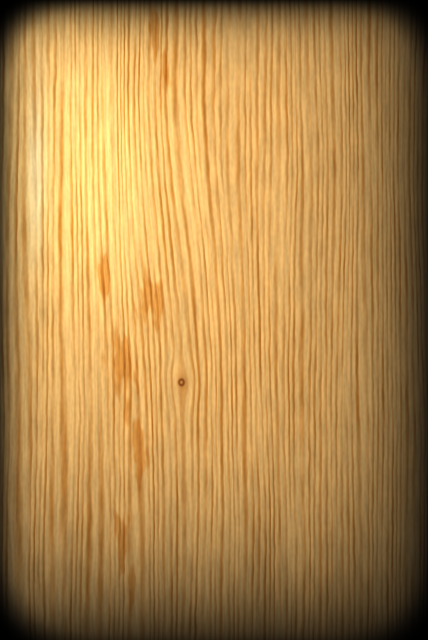
This texture is drawn by a Shadertoy shader. Its source:

```glsl
// Vertical oak grain with a small knot, lit from the upper left, fading to dark edges.
#define WOOD_COLOR vec3(0.985, 0.765, 0.455)
#define LATE_TINT vec3(0.84, 0.725, 0.55)
#define FLAME_TINT vec3(0.92, 0.80, 0.62)
#define KNOT_POS vec2(0.424, 0.602)
#define LAMP_POS vec2(0.19, 1.10)
#define LAMP_GAIN 0.28
#define RING_DENSITY 56.0
#define GRAIN_WARP 0.016
#define PORE_DEPTH 0.12
#define CORNER_RADIUS 0.24

vec2 hashGradient(vec2 cell) {
    vec3 h = fract(cell.xyx * vec3(0.1031, 0.1030, 0.0973));
    h += dot(h, h.yzx + 33.33);
    float angle = 6.2832 * fract((h.x + h.y) * h.z);
    return vec2(cos(angle), sin(angle));
}

// Gradient noise, roughly -0.7 to 0.7
float gradientNoise(vec2 p) {
    vec2 i = floor(p), f = fract(p);
    vec2 u = f * f * f * (f * (f * 6.0 - 15.0) + 10.0);
    vec2 e = vec2(0.0, 1.0);
    float a = dot(hashGradient(i), f);
    float b = dot(hashGradient(i + e.yx), f - e.yx);
    float c = dot(hashGradient(i + e.xy), f - e.xy);
    float d = dot(hashGradient(i + e.yy), f - e.yy);
    return mix(mix(a, b, u.x), mix(c, d, u.x), u.y);
}

float bump(vec2 offset, vec2 radius) {
    vec2 q = offset / radius;
    return exp(-dot(q, q));
}

// Across-grain coordinate: leaning fibres, slow wander and a detour at the knot
float grainCoord(vec2 p) {
    vec2 k = p - KNOT_POS;
    float lean = 0.045 * smoothstep(0.55, 1.3, p.y) * exp(-pow((p.x - 0.40) / 0.17, 2.0));
    float wander = GRAIN_WARP * gradientNoise(p * vec2(4.0, 1.4) + 7.0);
    float ripple = 0.003 * gradientNoise(p * vec2(15.0, 5.0));
    float tremor = 0.0016 * gradientNoise(p * vec2(70.0, 26.0));
    float detour = -0.7 * k.x * bump(k, vec2(0.028, 0.05));
    return p.x + lean + wander + ripple + tremor + detour;
}

// Late-wood line profile: a soft rise and a sharper fall, uneven in strength
float ringLines(vec2 p, float g) {
    float phase = RING_DENSITY * g + 14.0 * g * g;
    phase += 1.3 * gradientNoise(vec2(g * 22.0, p.y * 0.7));
    float s = fract(phase);
    float line = smoothstep(0.22, 0.66, s) * (1.0 - smoothstep(0.70, 1.0, s));
    float strength = 0.78 + 1.1 * gradientNoise(vec2(floor(phase) * 0.73, p.y * 2.6));
    strength += 0.5 * gradientNoise(vec2(g * 110.0, p.y * 13.0));
    return line * clamp(strength, 0.15, 1.3);
}

// Broad ragged patches where the rings are cut almost flat
float flames(vec2 p, float g) {
    vec4 patches[6] = vec4[6](
        vec4(0.355, 0.79, 0.045, 0.075), vec4(0.318, 0.46, 0.024, 0.120),
        vec4(0.285, 0.65, 0.040, 0.075), vec4(0.290, 0.22, 0.024, 0.150),
        vec4(0.370, 1.36, 0.020, 0.130), vec4(0.240, 0.87, 0.020, 0.070));
    float sum = 0.0;
    for (int i = 0; i < 6; i++) {
        vec2 d = p - patches[i].xy;
        d.x += 0.12 * d.y;
        sum += bump(d, patches[i].zw);
    }
    float ragged = gradientNoise(vec2(g * 60.0, p.y * 8.0));
    ragged += 0.4 * gradientNoise(vec2(g * 120.0, p.y * 30.0));
    return smoothstep(0.40, 0.80, 0.85 * sum + 0.9 * ragged) * smoothstep(0.05, 0.5, sum);
}

// Exponential shade from each side, with rounded dark corners
float vignette(vec2 p, vec2 size) {
    vec2 q = abs(p - 0.5 * size) - 0.5 * size + CORNER_RADIUS;
    float corner = smoothstep(0.085, -0.02, length(max(q, 0.0)) - CORNER_RADIUS);
    float left = 1.0 - 0.74 * exp(-p.x / 0.045);
    float right = 1.0 - 0.84 * exp((p.x - size.x) / 0.135);
    float bottom = 1.0 - 0.80 * exp(-p.y / 0.22);
    float top = 1.0 - 0.90 * exp((p.y - size.y) / 0.052);
    return corner * left * right * bottom * top;
}

void mainImage(out vec4 fragColor, in vec2 fragCoord) {
    vec2 p = fragCoord / iResolution.x;
    vec2 size = iResolution.xy / iResolution.x;
    float g = grainCoord(p);

    // Grain, flat-cut patches and pores
    vec3 color = WOOD_COLOR;
    color *= mix(vec3(1.0), LATE_TINT, ringLines(p, g));
    color *= mix(vec3(1.0), FLAME_TINT, flames(p, g));
    float pores = gradientNoise(vec2(g * 160.0, p.y * 15.0));
    float fibres = gradientNoise(vec2(g * 85.0, p.y * 3.0) + 31.0);
    float flecks = gradientNoise(p * vec2(170.0, 75.0));
    color *= 1.0 + PORE_DEPTH * (pores + 0.6 * fibres + 0.4 * flecks);
    color *= 1.0 + 0.06 * gradientNoise(vec2(g * 9.0, p.y * 1.1));

    // Knot: brown ring around a small lighter heart
    vec2 k = p - KNOT_POS;
    float radius = length(k * vec2(1.0, 0.85));
    float ring = exp(-pow((radius - 0.0055) / 0.003, 2.0));
    float halo = bump(k - vec2(0.003, 0.0), vec2(0.017, 0.022));
    color *= 1.0 - vec3(0.32, 0.42, 0.50) * ring - vec3(0.06, 0.12, 0.18) * halo;

    // Lamp glow, cool sheen at the left, then edge darkening
    float lamp = bump(p - LAMP_POS, vec2(0.25, 0.36));
    float sheen = bump(p - vec2(0.085, 1.10), vec2(0.020, 0.20));
    color *= 1.0 + LAMP_GAIN * lamp * vec3(0.8, 1.0, 1.05);
    color += sheen * vec3(0.0, 0.10, 0.18);
    float shade = vignette(p, size);
    color *= shade * mix(vec3(0.99, 1.04, 1.12), vec3(1.0), shade);
    fragColor = vec4(clamp(color, 0.0, 1.0), 1.0);
}
```
